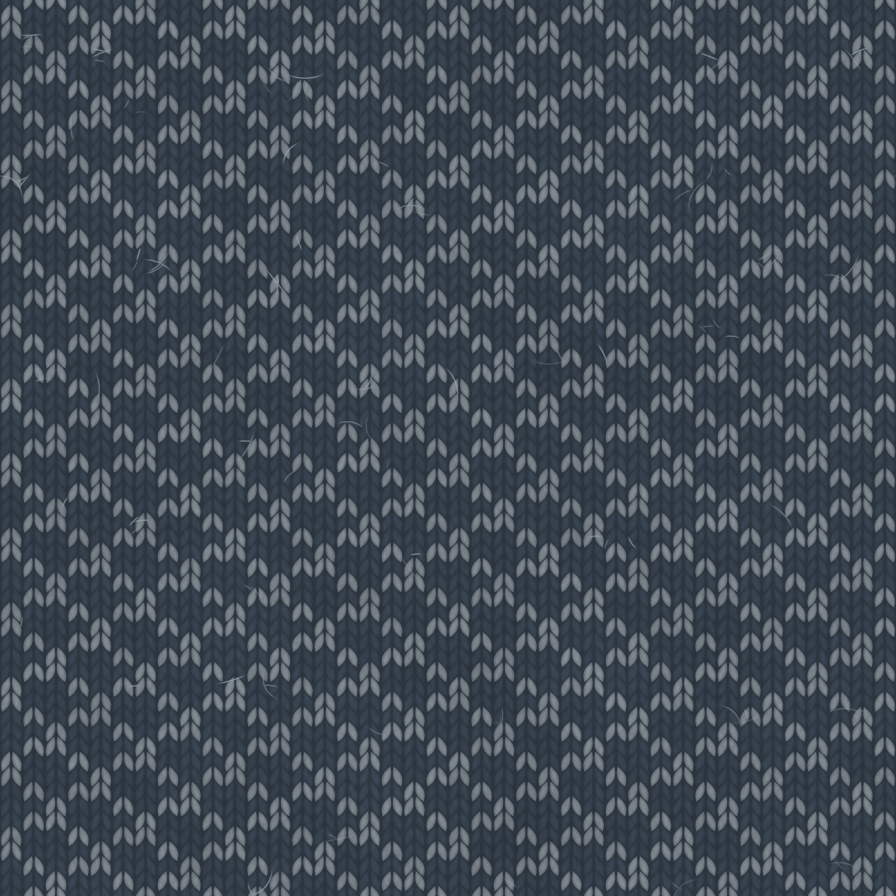
This pattern is drawn by a Shadertoy shader. Its source:

```glsl
vec2 hash2(vec2 p) {
    vec3 q = fract(vec3(p.xyx) * vec3(0.1031, 0.1030, 0.0973));
    q += dot(q, q.yzx + 33.33);
    return fract((q.xx + q.yz) * q.zy);
}

float gradientDot(vec2 cell, vec2 offset, vec2 period) {
    float angle = 6.2832 * hash2(mod(cell, period) + 7.0).x;
    return dot(vec2(cos(angle), sin(angle)), offset);
}

// Gradient noise that wraps after a whole number of cells
float wrappedNoise(vec2 p, vec2 period) {
    vec2 i = floor(p), f = fract(p);
    vec2 u = f * f * f * (f * (f * 6.0 - 15.0) + 10.0);
    vec2 e = vec2(1, 0);
    return mix(
        mix(gradientDot(i, f, period), gradientDot(i + e, f - e, period), u.x),
        mix(gradientDot(i + e.yx, f - e.yx, period), gradientDot(i + 1.0, f - 1.0, period), u.x), u.y);
}

mat2 rotation(float a) {
    return mat2(cos(a), -sin(a), sin(a), cos(a));
}

// Four-stitch motif that climbs two rows for every two columns
bool isLightStitch(vec2 stitch) {
    float pair = floor((stitch.x - 1.0) / 2.0);
    float row = mod(stitch.y - 2.0 * pair, 5.0);
    float upperRow = mod(stitch.x, 2.0) > 0.5 ? 2.0 : 1.0;
    return row < 0.5 || abs(row - upperRow) < 0.5;
}

// Pointed leaf: half of a knit V, leaning outwards
float leafDistance(vec2 p) {
    p = rotation(0.36) * p;
    float t = p.y / 0.47;
    float halfWidth = 0.18 * (1.0 - t * t) * (1.0 - 0.12 * t);
    return (abs(p.x) - halfWidth) / sqrt(1.0 + 0.6 * t * t);
}

vec3 knit(vec2 uv, float pixel) {
    vec2 p = uv * 40.0;
    float column = floor(p.x);
    float side = abs(fract(p.x) - 0.5);
    float edge = max(0.035, 28.0 * pixel);
    float fibre = wrappedNoise(uv * vec2(240, 120), vec2(240, 120));
    vec3 color = vec3(0.170, 0.208, 0.242) * (1.0 + 0.08 * fibre);

    for (int i = 0; i < 2; i++) {
        float row = floor(uv.y * 60.0) + float(i);
        vec2 stitch = vec2(column, mod(row, 60.0));
        vec2 local = vec2(side - 0.24, p.y - row / 1.5);
        float d = leafDistance(local);
        float body = smoothstep(0.0, 0.13, -d);
        vec3 yarn = isLightStitch(stitch)
            ? mix(vec3(0.39, 0.42, 0.455), vec3(0.485, 0.515, 0.545), body)
            : mix(vec3(0.195, 0.235, 0.28), vec3(0.220, 0.262, 0.314), body);
        // Twisted strands and slight dye differences
        vec2 along = rotation(0.36) * local;
        yarn *= 1.0 + 0.10 * fibre + 0.02 * sin(along.x * 70.0 + along.y * 12.0);
        yarn *= 0.97 + 0.06 * hash2(stitch + 19.0).x;
        color = mix(color, yarn, smoothstep(-edge, edge, -d));
    }
    return color;
}

// Small clusters of curved stray hairs
float strayHairs(vec2 uv, float pixel) {
    vec2 p = uv * 10.0;
    float hairs = 0.0, width = max(0.007, 7.0 * pixel);
    for (int y = -1; y <= 1; y++)
    for (int x = -1; x <= 1; x++) {
        vec2 cell = floor(p) + vec2(x, y);
        vec2 id = mod(cell, 10.0);
        vec2 place = hash2(id + 41.0);
        float count = floor(3.7 * pow(hash2(id + 83.0).x, 1.3));
        for (float k = 0.0; k < count; k++) {
            vec2 shape = hash2(id + 13.7 * k + 127.0);
            vec2 tone = hash2(id + 17.3 * k + 211.0);
            vec2 q = p - cell - place - 0.2 * (tone - 0.5);
            q = rotation(6.2832 * shape.x) * q;
            float halfLength = mix(0.07, 0.24, shape.y * shape.y);
            float bend = 5.0 * (tone.x - 0.5);
            float d = abs(q.y - bend * q.x * q.x) / sqrt(1.0 + 4.0 * bend * bend * q.x * q.x);
            float taper = 1.0 - smoothstep(0.4, 1.0, abs(q.x) / halfLength);
            float line = 1.0 - smoothstep(0.0, 2.0 * width, d);
            hairs = max(hairs, line * taper * mix(0.2, 0.65, tone.y));
        }
    }
    return hairs;
}

void mainImage(out vec4 fragColor, in vec2 fragCoord) {
    vec2 uv = fragCoord / iResolution.xy;
    float pixel = 1.0 / min(iResolution.x, iResolution.y);
    vec3 color = knit(uv, pixel);
    color *= 1.0 + 0.05 * wrappedNoise(uv * 6.0, vec2(6));
    color = mix(color, vec3(0.62, 0.67, 0.70), strayHairs(uv, pixel));
    fragColor = vec4(color, 1.0);
}
```
